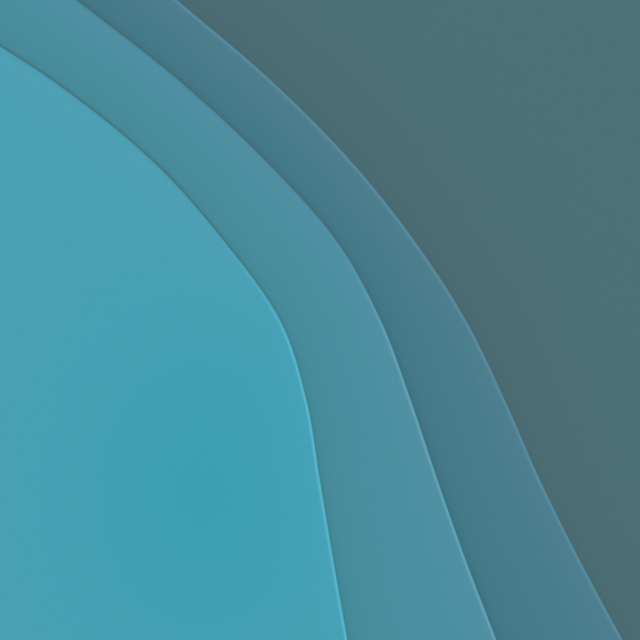
Write a Shadertoy shader that draws this background.

```glsl
// Three overlapping teal sheets with curved, softly lit edges on slate grey.

const int KNOTS = 9;

// Hash without sine, returns 0..1.
float hash(vec2 p) {
    vec3 q = fract(vec3(p.xyx) * 0.1031);
    q += dot(q, q.yzx + 33.33);
    return fract((q.x + q.y) * q.z);
}

// Knot lookup that continues in a straight line past both ends.
float knot(float xs[KNOTS], int i) {
    if (i < 0) return 2.0 * xs[0] - xs[1];
    if (i >= KNOTS) return 2.0 * xs[KNOTS - 1] - xs[KNOTS - 2];
    return xs[i];
}

// Signed distance to a Catmull-Rom edge x(y); negative on its left.
float edgeDistance(vec2 p, float xs[KNOTS]) {
    float spans = float(KNOTS - 1);
    float s = clamp(p.y, 0.0, 1.0) * spans;
    int i = min(int(s), KNOTS - 2);
    float t = s - float(i);
    float a = knot(xs, i - 1), b = knot(xs, i);
    float c = knot(xs, i + 1), d = knot(xs, i + 2);
    float k1 = 0.5 * (c - a);
    float k2 = a - 2.5 * b + 2.0 * c - 0.5 * d;
    float k3 = 0.5 * (d - a) + 1.5 * (b - c);
    float x = b + t * (k1 + t * (k2 + t * k3));
    float slope = (k1 + t * (2.0 * k2 + 3.0 * t * k3)) * spans;
    return (p.x - x) / sqrt(1.0 + slope * slope);
}

// Narrow bell of the given width.
float bell(float d, float width) {
    return exp(-d * d / (width * width));
}

// Lays one sheet over the base: shadow outside, pale rim and lit line inside.
vec3 addSheet(vec3 base, vec3 fill, vec3 rim, vec3 line, float d,
              float shade, float lineGain, float pixel) {
    float outside = max(d, 0.0);
    vec3 ground = base * (1.0 - shade * (0.35 * exp(-outside / 0.045)
                                       + 0.65 * exp(-outside / 0.004)));
    vec3 sheet = mix(fill, rim, exp(min(d, 0.0) / 0.045));
    sheet = mix(sheet, line, lineGain * bell(d + 0.0025, 0.0025));
    float soft = max(0.0015, 0.75 * pixel);
    return mix(sheet, ground, smoothstep(-soft, soft, d));
}

void mainImage(out vec4 fragColor, in vec2 fragCoord) {
    vec2 uv = fragCoord / iResolution.xy;
    float pixel = 1.0 / min(iResolution.x, iResolution.y);

    // Edge positions at even heights, bottom to top.
    float inner[KNOTS] = float[KNOTS](0.543, 0.521, 0.500, 0.479, 0.4375,
                                      0.349, 0.237, 0.081, -0.117);
    float middle[KNOTS] = float[KNOTS](0.776, 0.728, 0.684, 0.642, 0.595,
                                       0.525, 0.414, 0.279, 0.120);
    float outer[KNOTS] = float[KNOTS](0.973, 0.906, 0.844, 0.789, 0.728,
                                      0.647, 0.547, 0.423, 0.277);
    float dInner = edgeDistance(uv, inner);
    float dMiddle = edgeDistance(uv, middle);
    float dOuter = edgeDistance(uv, outer);

    // Edges are lit below and turn dull towards the top.
    float lit = 1.0 - smoothstep(0.40, 0.72, uv.y);

    // Slate ground.
    vec3 color = mix(vec3(0.300, 0.430, 0.460), vec3(0.305, 0.442, 0.474),
                     smoothstep(0.0, 0.30, dOuter));

    // Outer sheet.
    color = addSheet(color, vec3(0.272, 0.490, 0.553), vec3(0.312, 0.500, 0.565),
                     vec3(0.36, 0.57, 0.65), dOuter, 0.05, 0.65, pixel);

    // Middle sheet.
    color = addSheet(color, vec3(0.286, 0.564, 0.625), vec3(0.322, 0.565, 0.640),
                     mix(vec3(0.27, 0.56, 0.66), vec3(0.39, 0.66, 0.74), lit),
                     dMiddle, 0.13, 0.75, pixel);

    // Inner sheet with a saturated glow low in its centre.
    float glow = bell(length((uv - vec2(0.32, 0.23)) * vec2(1.0, 0.8)), 0.21);
    vec3 teal = mix(vec3(0.288, 0.628, 0.708), vec3(0.242, 0.624, 0.702), glow);
    vec3 tealRim = mix(vec3(0.315, 0.625, 0.700), vec3(0.275, 0.635, 0.715), lit);
    color = addSheet(color, teal, tealRim,
                     mix(vec3(0.27, 0.62, 0.72), vec3(0.37, 0.73, 0.82), lit),
                     dInner, 0.12, 0.75, pixel);

    // Olive crease along the upper inner and middle edges.
    float crease = bell(dInner - 0.001, 0.002) + bell(dMiddle - 0.001, 0.002);
    color = mix(color, vec3(0.30, 0.42, 0.42), 0.55 * crease * (1.0 - lit));

    // Fine grain.
    color += (hash(floor(uv * 384.0)) - 0.5) * 0.006;
    fragColor = vec4(color, 1.0);
}
```
